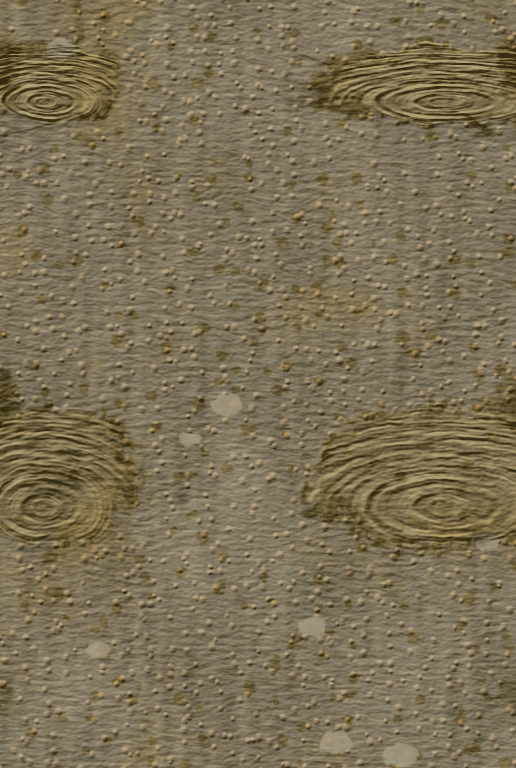
This texture is drawn by a WebGL 2 fragment shader. Its source:

```glsl
#version 300 es
precision highp float;

#define DARK vec3(0.25, 0.22, 0.125)
#define STONE vec3(0.475, 0.435, 0.35)
#define PALE vec3(0.65, 0.61, 0.51)
#define MOSS_TINT vec3(1.03, 0.98, 0.76)
#define WARM_TINT vec3(1.10, 0.98, 0.86)
#define LIGHT_STEP vec2(-0.0009, 0.0020)
#define PORE_CELL 0.0185
#define MOSS_CELL 0.034
#define LICHEN_CELL 0.17
#define WRINKLE_FREQ vec2(42.0, 150.0)
#define RIDGE_FREQ vec2(2.6, 13.0)

uniform vec2 u_resolution;
out vec4 fragColor;

vec2 hash2(vec2 p) {
    vec3 q = fract(p.xyx * vec3(0.1031, 0.1030, 0.0973));
    q += dot(q, q.yzx + 33.33);
    return fract((q.xx + q.yz) * q.zy);
}

float corner(vec2 cell, vec2 offset) {
    return dot(hash2(cell) * 2.0 - 1.0, offset);
}

float gradientNoise(vec2 p) {
    vec2 i = floor(p), f = p - i;
    vec2 u = f * f * f * (f * (f * 6.0 - 15.0) + 10.0);
    vec2 e = vec2(1.0, 0.0);
    return mix(mix(corner(i, f), corner(i + e, f - e), u.x),
               mix(corner(i + e.yx, f - e.yx), corner(i + 1.0, f - 1.0), u.x), u.y);
}

float fbm(vec2 p) {
    float sum = 0.0, amp = 1.0;
    for (int i = 0; i < 4; i++) {
        sum += amp * gradientNoise(p);
        p = p * 2.03 + 19.7;
        amp *= 0.55;
    }
    return sum;
}

// Domes in jittered cells, clustered into vertical runs
float scatter(vec2 p, float cell, float share, float radius) {
    vec2 g = floor(p / cell), f = p / cell - g;
    float dome = 0.0;
    for (int k = 0; k < 9; k++) {
        vec2 o = vec2(k % 3, k / 3) - 1.0, id = g + o;
        vec2 pick = hash2(id + 71.0);
        float run = hash2(vec2(id.x, floor(id.y / 8.0)) + 133.0).x;
        float keep = step(pick.x, share * (0.45 + 1.1 * run));
        float size = radius * (0.6 + 0.4 * pick.y);
        dome = max(dome, keep * smoothstep(size, 0.1 * size, length(o + hash2(id) - f)));
    }
    return dome;
}

// Nearest branch scar: local position in xy, ragged distance in z
vec3 nearestKnot(vec2 p, float width) {
    vec3 best = vec3(0.0, 0.0, 9.0);
    for (int i = 0; i < 4; i++) {
        float side = float(i % 2), row = float(i / 2);
        vec2 centre = vec2(mix(0.06, width - 0.09, side), mix(0.38, 0.89, row));
        vec2 size = vec2(0.115 + 0.06 * side - 0.02 * row, 0.09 - 0.04 * row);
        vec2 q = (p - centre) / size;
        float d = length(q);
        if (d < best.z) best = vec3(q, d);
    }
    best.z += 0.30 * gradientNoise(p * 19.0) + 0.16 * gradientNoise(p * 55.0);
    return best;
}

float ridges(vec3 knot) {
    float arc = length(knot.xy * vec2(0.8, 1.0) + vec2(0.0, 0.45)) + 0.15 * (knot.z - length(knot.xy));
    vec2 s = vec2(knot.x, arc) * RIDGE_FREQ;
    return gradientNoise(s) + 0.5 * gradientNoise(s * 1.9 + 7.0);
}

float relief(vec2 p, float width) {
    vec3 knot = nearestKnot(p, width);
    float scar = smoothstep(1.08, 0.92, knot.z);
    vec2 w = p + vec2(0.0, 0.006) * gradientNoise(p * 14.0);
    float wrinkles = gradientNoise(w * WRINKLE_FREQ) + 0.55 * gradientNoise(w * WRINKLE_FREQ * vec2(3.2, 1.8));
    float pores = scatter(p, PORE_CELL, 0.62, 0.36);
    float edge = smoothstep(1.12, 0.95, knot.z);
    return 1.15 * wrinkles + 1.45 * pores * (1.0 - 0.75 * scar) + 2.4 * scar * ridges(knot) + 0.9 * edge;
}

void main() {
    vec2 p = gl_FragCoord.xy / u_resolution.y;
    float width = u_resolution.x / u_resolution.y;
    vec3 knot = nearestKnot(p, width);
    float scar = smoothstep(1.08, 0.92, knot.z);
    float rough = fbm(p * 62.0);
    float broad = fbm(p * vec2(8.0, 5.0) + 3.0);

    // Relief lit from the upper left
    float shade = relief(p, width) - relief(p + LIGHT_STEP, width);

    // Growths on the surface
    vec2 ragged = p + 0.006 * vec2(rough, fbm(p * 58.0 + 40.0));
    float moss = smoothstep(0.1, 0.6, scatter(ragged + 5.0, MOSS_CELL, 0.42, 0.38));
    float lichen = smoothstep(0.15, 0.4, scatter(ragged * vec2(0.8, 1.2) + 2.0, LICHEN_CELL, 0.22, 0.16));
    float pores = scatter(p, PORE_CELL, 0.62, 0.36) * (1.0 - scar);

    // Dark crust round the scars, at the sides and in long cracks
    float crust = smoothstep(0.24, 0.04, abs(knot.z - 1.0)) * smoothstep(-0.1, 0.35, rough + broad);
    float side = min(p.x, width - p.x) + 0.02 * rough;
    float flank = smoothstep(0.03, 0.008, side) * smoothstep(0.02, 0.2, gradientNoise(vec2(3.0, p.y * 7.0)));
    float fissure = smoothstep(0.04, 0.0, abs(gradientNoise(p * vec2(5.0, 27.0) + 11.0)));
    fissure *= smoothstep(2.3, 1.2, knot.z) * smoothstep(0.05, 0.25, gradientNoise(p * 9.0 + 31.0));

    float tone = 0.13 + shade + 0.32 * broad + 0.28 * rough;
    tone += 0.35 * gradientNoise(vec2(p.x * 70.0, p.y * 6.0)) + 0.2 * pores;
    tone += scar * (0.7 * ridges(knot) - 0.12);
    tone -= 0.38 * moss + 0.75 * crust + 0.9 * flank + 0.6 * fissure;
    tone = mix(tone, 0.95 + 0.3 * rough, 0.8 * lichen * (1.0 - scar));

    // Colour ramp with mossy and warm tints
    vec3 colour = mix(STONE, DARK, clamp(-tone, 0.0, 1.2));
    colour = mix(colour, PALE, clamp(tone, 0.0, 1.15));
    float wash = smoothstep(0.0, 0.5, fbm(p * 4.0 + 23.0) + 0.1 * rough);
    float green = clamp(0.8 * moss + 0.6 * wash + 0.6 * scar + crust + flank, 0.0, 1.0);
    colour *= mix(vec3(1.0), MOSS_TINT, green * (1.0 - lichen));
    colour *= mix(vec3(1.0), WARM_TINT, 0.7 * pores);
    fragColor = vec4(colour, 1.0);
}
```
